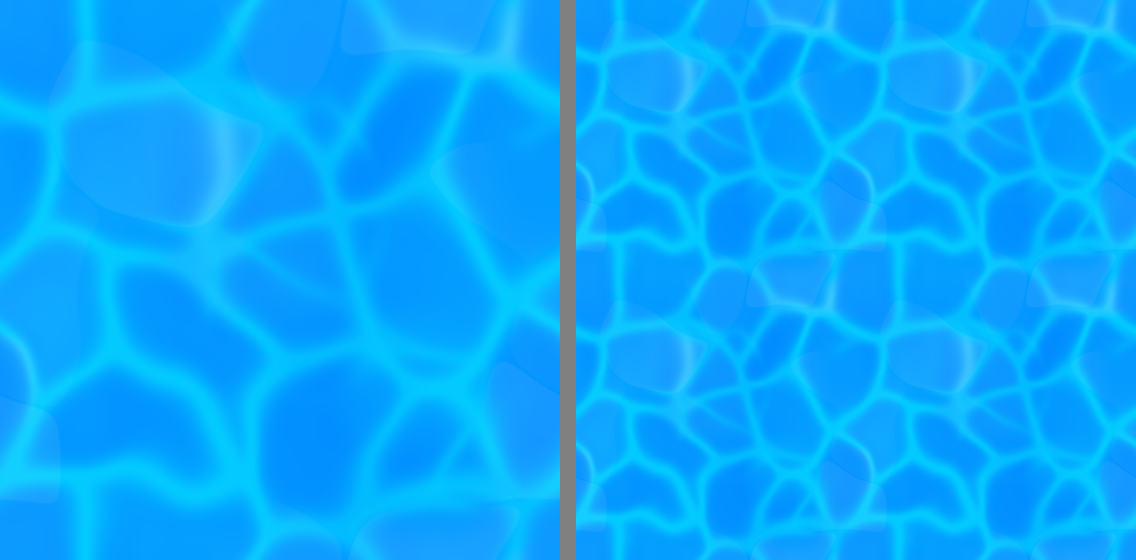
Left, the tile; right, the same tile 2 across and 2 down.
Write a WebGL 2 fragment shader that draws this texture.

```glsl
#version 300 es
precision highp float;
// Seamless pool water: soft cyan light lines curving around blue cells.

uniform vec2 u_resolution;
out vec4 fragColor;

const vec3 DEEP_BLUE = vec3(0.003, 0.520, 1.0);
const vec3 CLEAR_BLUE = vec3(0.020, 0.642, 1.0);
const vec3 LIGHT_CYAN = vec3(0.010, 0.788, 1.0);
const vec3 PALE_GLINT = vec3(0.260, 0.780, 1.0);
const vec3 PALE_VEIL = vec3(0.110, 0.600, 1.0);
const vec3 SHEET_SHEEN = vec3(0.070, 0.020, 0.0);
const vec2 ORIGIN = vec2(0.62, 0.67);

// Integer hash of a lattice point; the half step keeps the wrap exact.
vec2 hashWrapped(vec2 lattice, vec2 period, uint seed) {
  vec2 wrapped = floor(mod(lattice + 0.5, period));
  uvec2 v = uvec2(wrapped) + uvec2(seed * 17u, seed * 59u);
  v = v * 1664525u + 1013904223u;
  v.x += v.y * 1664525u;
  v.y += v.x * 1664525u;
  v ^= v >> 16u;
  v.x += v.y * 1664525u;
  v.y += v.x * 1664525u;
  v ^= v >> 16u;
  return vec2(v & 65535u) / 65535.0;
}

// Two channels of smooth value noise, repeating over the unit square.
vec2 noiseWrapped(vec2 uv, vec2 period, uint seed) {
  vec2 p = uv * period;
  vec2 i = floor(p);
  vec2 f = p - i;
  f = f * f * f * (f * (f * 6.0 - 15.0) + 10.0);
  vec2 a = hashWrapped(i, period, seed);
  vec2 b = hashWrapped(i + vec2(1, 0), period, seed);
  vec2 c = hashWrapped(i + vec2(0, 1), period, seed);
  vec2 d = hashWrapped(i + vec2(1, 1), period, seed);
  return mix(mix(a, b, f.x), mix(c, d, f.x), f.y);
}

vec2 cellOffset(vec2 cell, vec2 period, uint seed) {
  return 0.1 + 0.8 * hashWrapped(cell, period, seed);
}

// Rounded cells: x is the distance to the border, yz are random cell values.
vec3 roundedCells(vec2 uv, vec2 period, float sharpness, uint seed) {
  vec2 p = uv * period;
  vec2 base = floor(p);
  vec2 f = p - base;
  vec2 nearestCell = vec2(0), toNearest = vec2(0);
  float best = 1e3;
  for (int y = -2; y <= 2; y++) {
    for (int x = -2; x <= 2; x++) {
      vec2 g = vec2(x, y);
      vec2 r = g + cellOffset(base + g, period, seed) - f;
      if (dot(r, r) < best) {
        best = dot(r, r);
        nearestCell = g;
        toNearest = r;
      }
    }
  }
  // A soft minimum over all borders rounds the corners.
  float total = 0.0;
  for (int y = -2; y <= 2; y++) {
    for (int x = -2; x <= 2; x++) {
      vec2 g = nearestCell + vec2(x, y);
      vec2 r = g + cellOffset(base + g, period, seed) - f;
      vec2 gap = r - toNearest;
      if (dot(gap, gap) > 1e-5) {
        float d = dot(0.5 * (r + toNearest), normalize(gap));
        total += exp(-sharpness * d);
      }
    }
  }
  float border = max(0.0, -log(total) / sharpness);
  return vec3(border, hashWrapped(base + nearestCell, period, seed + 7u));
}

// Narrow rounded peak with a wide, fading shoulder.
float softLine(float dist, float width) {
  return 1.0 / cosh(min(dist / width, 20.0));
}

void main() {
  vec2 uv = gl_FragCoord.xy / u_resolution + ORIGIN;

  // Bend the straight cell borders into flowing curves.
  vec2 bend = noiseWrapped(uv, vec2(5), 3u) - 0.5;
  vec2 sway = noiseWrapped(uv, vec2(3), 11u) - 0.5;
  vec2 ripple = noiseWrapped(uv, vec2(8), 61u) - 0.5;
  vec2 warped = uv + 0.09 * bend + 0.05 * sway + 0.03 * ripple;

  vec3 cells = roundedCells(warped, vec2(4), 20.0, 5u);
  vec3 overlay = roundedCells(uv - 0.09 * bend.yx, vec2(4), 22.0, 23u);

  vec2 patches = noiseWrapped(uv, vec2(4), 31u);
  vec2 masks = noiseWrapped(uv, vec2(5), 47u);
  float streaks = noiseWrapped(uv, vec2(18, 3), 53u).x - 0.5;

  // Water body: tone per cell, lifted at the centre, with faint streaks.
  float centre = smoothstep(0.08, 0.38, cells.x);
  float tone = 0.35 * cells.y + 0.45 * patches.x + 0.16 * streaks;
  tone += centre * 0.45 * cells.z;
  vec3 color = mix(DEEP_BLUE, CLEAR_BLUE, clamp(tone, 0.0, 1.15));
  float veil = smoothstep(0.5, 0.9, cells.z) * smoothstep(0.2, 0.7, patches.y);
  color = mix(color, PALE_VEIL, 0.45 * veil);
  color = mix(color, LIGHT_CYAN, 0.25 * smoothstep(0.05, 0.4, sway.y));

  // Secondary arcs appear only in patches.
  float arcMask = smoothstep(0.38, 0.7, masks.x);
  float arc = softLine(overlay.x, 0.045) * arcMask;
  color = mix(color, LIGHT_CYAN, 0.65 * arc);

  // Main light net, with a few pale glints along it.
  float line = softLine(cells.x, mix(0.042, 0.085, patches.y));
  float glint = smoothstep(0.76, 1.0, masks.y);
  float strength = mix(0.76, 1.0, smoothstep(0.2, 0.7, patches.x));
  color = mix(color, mix(LIGHT_CYAN, PALE_GLINT, glint), strength * line);

  // Faint translucent sheets with a crisper rim lie over everything.
  float sheet = smoothstep(0.0, 0.02, overlay.x) * smoothstep(0.6, 0.9, overlay.y);
  color += SHEET_SHEEN * sheet * smoothstep(0.2, 0.7, masks.y);

  fragColor = vec4(color, 1.0);
}
```
